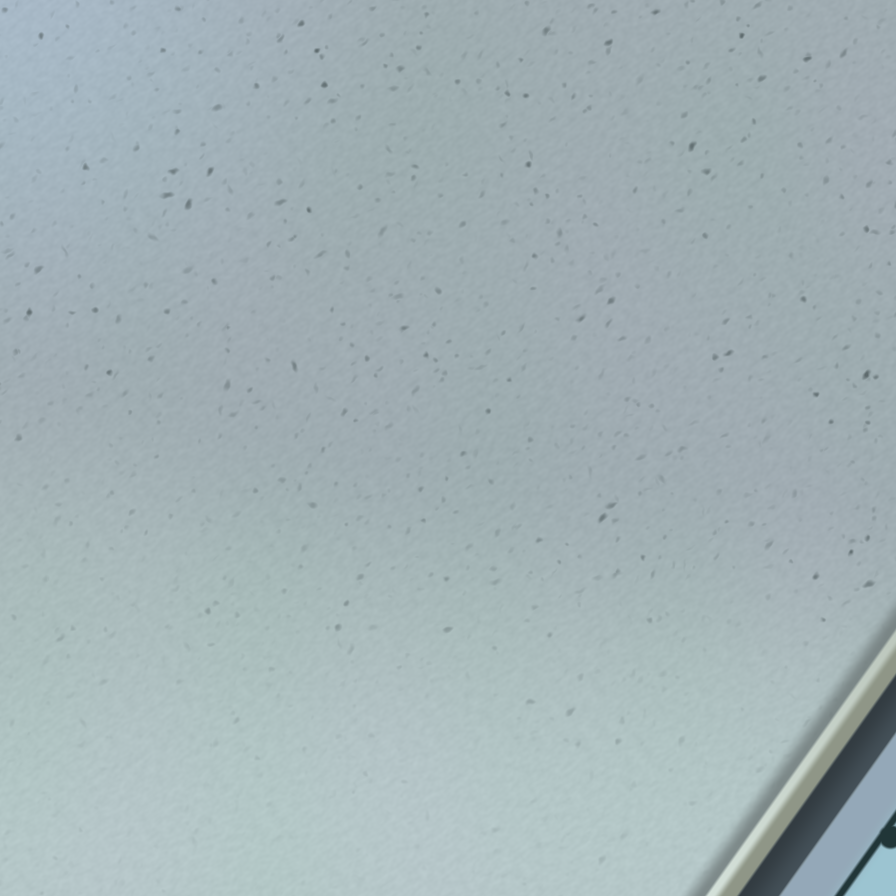
Write a Shadertoy shader that draws this texture.

```glsl
// Pale speckled ceiling panel with soft daylight and a slanted metal rail in the lower right corner.

// Panel shades
const vec3 PANEL_SHADE = vec3(0.622, 0.675, 0.695);
const vec3 PANEL_MID   = vec3(0.665, 0.735, 0.735);
const vec3 PANEL_LIGHT = vec3(0.710, 0.780, 0.785);
const vec3 SKY_TINT    = vec3(0.035, 0.050, 0.085);
const vec3 SPECK_COLOR = vec3(0.340, 0.390, 0.400);

// Rail and what lies behind it
const vec3 SHADOW_COLOR = vec3(0.420, 0.460, 0.460);
const vec3 RAIL_COLOR   = vec3(0.560, 0.590, 0.530);
const vec3 RAIL_GLINT   = vec3(0.830, 0.880, 0.850);
const vec3 GAP_COLOR    = vec3(0.220, 0.260, 0.285);
const vec3 PANE_COLOR   = vec3(0.580, 0.660, 0.720);
const vec3 OUTSIDE      = vec3(0.610, 0.770, 0.820);
const vec3 BAR_COLOR    = vec3(0.130, 0.210, 0.220);

const vec2 RAIL_FOOT   = vec2(0.788, 0.0);
const vec2 RAIL_NORMAL = vec2(0.814, -0.581);
const float RAIL_WIDTH = 0.029;
const float GAP_END    = 0.067;
const float BAR_OFFSET = 0.121;
const float EDGE_SOFT  = 0.0022;

const float GRAIN_AMOUNT = 0.022;
const float MOTTLE_AMOUNT = 0.016;

vec3 hash3(vec2 p) {
    vec3 q = fract(vec3(p.xyx) * vec3(0.1031, 0.1030, 0.0973));
    q += dot(q, q.yxz + 33.33);
    return fract((q.xxy + q.yzz) * q.zyx);
}

float gradientNoise(vec2 p) {
    vec2 i = floor(p), f = p - i;
    vec2 u = f * f * f * (f * (f * 6.0 - 15.0) + 10.0);
    vec4 corner;
    for (int k = 0; k < 4; k++) {
        vec2 o = vec2(k & 1, k >> 1);
        float a = 6.2832 * hash3(i + o + 57.0).x;
        corner[k] = dot(vec2(cos(a), sin(a)), f - o);
    }
    return mix(mix(corner.x, corner.y, u.x), mix(corner.z, corner.w, u.x), u.y);
}

vec2 turn(vec2 p, float a) {
    float c = cos(a), s = sin(a);
    return vec2(c * p.x + s * p.y, c * p.y - s * p.x);
}

float band(float s, float from, float to) {
    return smoothstep(-EDGE_SOFT, EDGE_SOFT, s - from)
         * smoothstep(-EDGE_SOFT, EDGE_SOFT, to - s);
}

// Scattered soft flakes, one candidate per cell; returns their darkness.
float specks(vec2 uv, float cells, float share, float size, float strength) {
    vec2 home = floor(uv * cells);
    float dark = 0.0;
    for (int y = -1; y <= 1; y++)
    for (int x = -1; x <= 1; x++) {
        vec2 cell = home + vec2(x, y);
        vec3 place = hash3(cell + cells);
        vec3 look = hash3(cell + cells * 3.0 + 11.0);
        vec2 offset = uv - (cell + place.xy) / cells;
        float angle = look.x < 0.7 ? mix(0.25, 1.25, look.x / 0.7) : look.x * 9.0;
        vec2 radii = size * vec2(mix(0.8, 1.9, look.y * look.y), mix(0.55, 0.85, look.z));
        float d = length(turn(offset, angle) / radii);
        float weight = mix(0.25, 1.0, pow(look.z, 3.0)) * step(place.z, share);
        dark = max(dark, weight * (1.0 - smoothstep(0.15, 1.3, d)));
    }
    return dark * strength;
}

vec3 panel(vec2 uv) {
    // Daylight rising toward the bottom, bluish in the top left
    float height = uv.y + 0.14 * uv.x + 0.05 * gradientNoise(uv * 3.0);
    vec3 color = mix(PANEL_MID, PANEL_SHADE, smoothstep(0.32, 0.60, height));
    color = mix(PANEL_LIGHT, color, smoothstep(0.06, 0.36, height - 0.10 * uv.x));
    color += SKY_TINT * (1.0 - smoothstep(0.0, 0.50, length(uv - vec2(0.0, 1.0))));

    // Broad colour patches and fine slanted grain
    float patchTone = gradientNoise(uv * vec2(5.0, 3.0) + 8.0);
    color += MOTTLE_AMOUNT * patchTone * vec3(1.0, -0.3, 0.9);
    vec2 slant = turn(uv, 0.65);
    float grain = gradientNoise(slant * vec2(75.0, 150.0))
                + 0.7 * gradientNoise(slant * vec2(170.0, 230.0) + 31.0);
    color += GRAIN_AMOUNT * grain;

    // Flakes with ragged outlines, fading toward the light
    vec2 ragged = uv + 0.0022 * vec2(gradientNoise(uv * 140.0), gradientNoise(uv * 140.0 + 70.0));
    float cluster = clamp(0.8 + 1.1 * gradientNoise(uv * 9.0 + 4.0), 0.3, 1.2);
    float fade = mix(0.22, 1.0, smoothstep(0.12, 0.62, height));
    float dark = max(specks(ragged, 31.0, 0.55, 0.0042, 0.85),
                     specks(ragged, 57.0, 0.36, 0.0034, 0.42));
    return mix(color, SPECK_COLOR, clamp(dark * cluster * fade, 0.0, 0.9));
}

void mainImage(out vec4 fragColor, in vec2 fragCoord) {
    vec2 uv = fragCoord / iResolution.xy;
    vec3 color = panel(uv);

    // Signed distance across the rail, positive toward the corner
    float s = dot(uv - RAIL_FOOT, RAIL_NORMAL);
    color = mix(color, SHADOW_COLOR, 0.75 * smoothstep(-0.026, -0.004, s));

    // Rail with a glint on its near edge, then the dark gap
    float glint = 1.0 - smoothstep(0.006, 0.016, s);
    vec3 rail = mix(RAIL_COLOR, RAIL_GLINT, glint * mix(1.0, 0.65, uv.y / 0.3));
    color = mix(color, rail, band(s, 0.0, RAIL_WIDTH));
    vec3 gap = GAP_COLOR * mix(0.9, 1.2, smoothstep(RAIL_WIDTH, GAP_END, s));
    color = mix(color, gap, band(s, RAIL_WIDTH, GAP_END));

    // Pane and outer bar with its knot
    vec3 pane = mix(PANE_COLOR, OUTSIDE, smoothstep(0.105, 0.135, s));
    color = mix(color, pane, smoothstep(-EDGE_SOFT, EDGE_SOFT, s - GAP_END));
    float bar = min(abs(s - BAR_OFFSET) - 0.004, length(uv - vec2(0.994, 0.066)) - 0.013);
    color = mix(color, BAR_COLOR, 1.0 - smoothstep(-EDGE_SOFT, EDGE_SOFT, bar));

    fragColor = vec4(color, 1.0);
}
```
